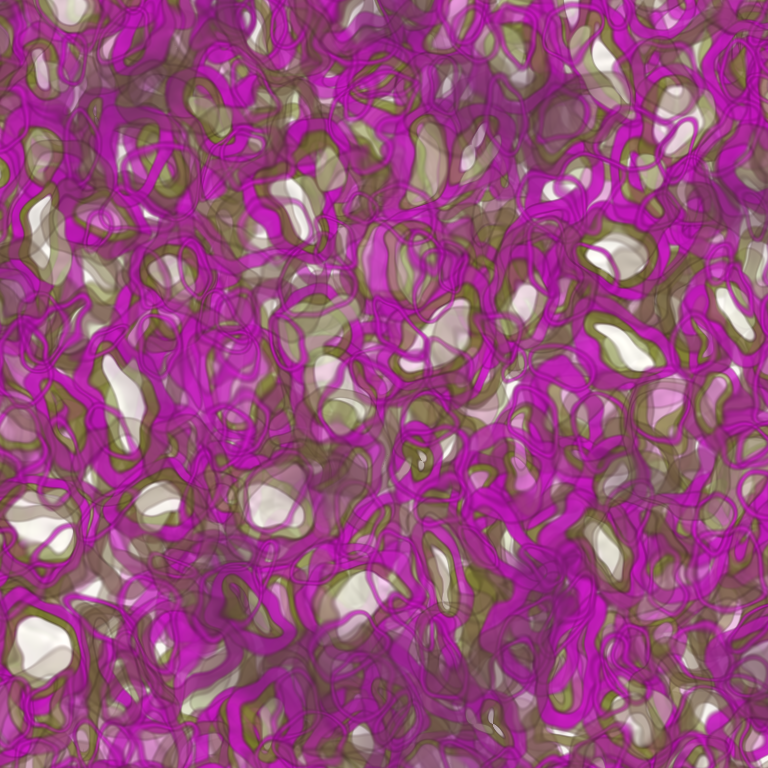
A Shadertoy shader for this pattern:

```glsl
// Dense tangle of translucent, wobbly oval loops in magenta, olive and brown.
// Each layer scatters one ring or disc per grid cell and is glazed over the
// layers below; layers sharing a seed nest, leaving pale pockets inside.

const vec3 PAPER   = vec3(0.98, 0.97, 0.95);
const vec3 SAGE    = vec3(0.74, 0.77, 0.60);
const vec3 LILAC   = vec3(0.85, 0.50, 0.80);
const vec3 OLIVE   = vec3(0.48, 0.49, 0.17);
const vec3 BROWN   = vec3(0.44, 0.35, 0.25);
const vec3 MAUVE   = vec3(0.54, 0.36, 0.40);
const vec3 MAGENTA = vec3(0.75, 0.09, 0.72);
const vec3 SHADOW  = vec3(0.34, 0.18, 0.29);
const vec3 OUTLINE = vec3(0.72, 0.68, 0.68);

vec3 hash3(vec2 p, float seed) {
    vec3 q = fract(vec3(p.xyx + seed * 7.31) * vec3(0.1031, 0.1030, 0.0973));
    q += dot(q, q.yxz + 33.33);
    return fract((q.xxy + q.yzz) * q.zyx);
}

// Smooth value noise, two independent channels in 0..1.
vec2 noise2(vec2 p, float seed) {
    vec2 cell = floor(p), f = fract(p);
    f = f * f * (3.0 - 2.0 * f);
    vec2 low  = mix(hash3(cell, seed).xy, hash3(cell + vec2(1, 0), seed).xy, f.x);
    vec2 high = mix(hash3(cell + vec2(0, 1), seed).xy, hash3(cell + vec2(1, 1), seed).xy, f.x);
    return mix(low, high, f.y);
}

// Approximate signed distance to an axis-aligned ellipse.
float ellipseDistance(vec2 p, vec2 radii) {
    float k = length(p / radii);
    return (k - 1.0) * k / max(length(p / (radii * radii)), 1e-4);
}

vec2 rotate(vec2 p, float angle) {
    float c = cos(angle), s = sin(angle);
    return vec2(c * p.x - s * p.y, s * p.x + c * p.y);
}

// Glazes one layer of oval bands over a colour. Inset and half width are
// in cells; an inset close to a large half width fills the oval.
// Presence is the fraction of cells that are painted.
vec3 glaze(vec3 under, vec2 p, vec3 tint, float cells, float inset,
           float halfWidth, float opacity, float presence, float seed) {
    vec2 q = p * cells + seed * 3.7;
    vec2 home = floor(q);
    float soft = max(0.0030 * cells, cells / iResolution.y);
    float clearance = 1.0, lines = 1.0;
    for (int y = -1; y <= 1; y++)
    for (int x = -1; x <= 1; x++) {
        vec2 cell = home + vec2(x, y);
        vec3 place = hash3(cell, seed);
        vec3 shape = hash3(cell, seed + 19.0);
        float painted = step(hash3(cell, seed + 41.0).x, presence);
        float size = mix(0.34, 0.60, shape.x);
        vec2 radii = size * vec2(mix(0.50, 0.92, shape.y), mix(0.90, 1.22, shape.z));
        float tilt = (place.z - 0.5) * 1.7;
        float d = ellipseDistance(rotate(q - cell - place.xy, tilt), radii);
        float rim = abs(d + inset) - halfWidth;
        float strength = opacity * mix(0.65, 1.1, fract(shape.x * 17.0 + place.z));
        clearance *= 1.0 - painted * min(strength, 0.97) * (1.0 - smoothstep(-soft, soft, rim));
        lines *= 1.0 - painted * 0.5 * (1.0 - smoothstep(0.0, soft * 1.3, abs(rim)));
    }
    // Slight pigment variation along the strokes.
    float grain = noise2(p * 75.0, seed + 5.0).x - 0.5;
    vec3 result = mix(tint * (1.0 + 0.16 * grain), under, clearance);
    return result * mix(OUTLINE, vec3(1.0), lines);
}

// Bends the plane so that the ovals become irregular.
vec2 wobble(vec2 p, float seed) {
    vec2 broad = noise2(p * 13.0, seed) - 0.5;
    vec2 fine  = noise2(p * 36.0, seed + 6.0) - 0.5;
    return p + 0.042 * broad + 0.017 * fine;
}

void mainImage(out vec4 fragColor, in vec2 fragCoord) {
    vec2 uv = fragCoord / iResolution.y;
    vec2 p = wobble(uv, 2.0);
    vec2 r = wobble(uv, 27.0);
    vec3 color = PAPER;

    // Pale washes and mauve strands underneath.
    color = glaze(color, r, SAGE,    10.0, 0.30, 0.30, 0.60, 1.0, 7.0);
    color = glaze(color, p, LILAC,    9.0, 0.30, 0.30, 0.62, 1.0, 4.0);
    color = glaze(color, r, MAUVE,    9.0, 0.02, 0.10, 0.70, 1.0, 6.0);
    color = glaze(color, r, OLIVE,    8.0, 0.05, 0.08, 0.65, 1.0, 14.0);

    // Small magenta loops crossed by brown, with olive rims and pockets.
    color = glaze(color, p, MAGENTA, 10.0, 0.00, 0.100, 0.85, 1.0, 1.0);
    color = glaze(color, r, BROWN,    9.0, 0.00, 0.105, 0.52, 1.0, 5.0);
    color = glaze(color, p, OLIVE,   10.0, 0.14, 0.065, 0.62, 0.6, 1.0);
    color = glaze(color, p, LILAC,   10.0, 0.45, 0.270, 0.75, 0.5, 1.0);

    // Large magenta loops around sage and white pockets.
    color = glaze(color, p, MAGENTA,  8.0, 0.00, 0.078, 0.88, 1.0, 3.0);
    color = glaze(color, p, OLIVE,    8.0, 0.13, 0.060, 0.68, 0.65, 3.0);
    color = glaze(color, r, SAGE,     8.0, 0.45, 0.290, 0.70, 0.55, 3.0);
    color = glaze(color, p, PAPER,    8.0, 0.45, 0.250, 0.95, 0.42, 3.0);

    // Thin magenta strands and faint brown ones on top.
    color = glaze(color, r, MAGENTA, 12.0, 0.00, 0.042, 0.78, 0.9, 9.0);
    color = glaze(color, p, BROWN,    7.0, 0.00, 0.080, 0.38, 0.9, 12.0);

    // Soft dark knots where many strands gather.
    float knot = smoothstep(0.62, 0.95, noise2(p * vec2(10.0, 8.0), 15.0).x);
    color = mix(color, SHADOW, 0.42 * knot);

    fragColor = vec4(clamp(color, 0.0, 1.0), 1.0);
}
```
